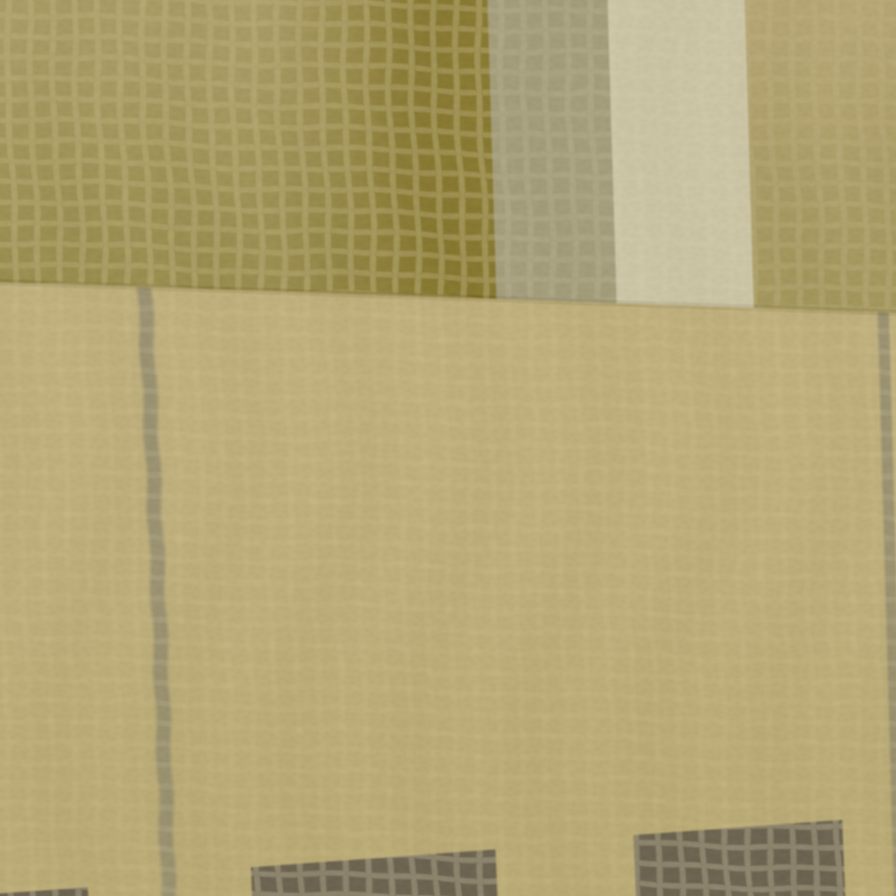
Give the GLSL for this pattern, as a three.js fragment shader.

```glsl
// A pale wall seen through a woven screen: olive, grey and cream bands above,
// two seams and a row of dark windows below. Slanted edge masks layer the
// shapes; warped repeats draw the threads, cellular noise adds the grain.
#define SOFT 0.0022
#define THREADS 40.0
#define THREAD_WIDTH 0.13
#define LEAN 0.030
#define WARP 0.0016
#define GRAIN 0.022
#define WALL vec3(0.742, 0.682, 0.485)
#define OLIVE vec3(0.635, 0.580, 0.365)
#define DARK_OLIVE vec3(0.520, 0.460, 0.180)
#define GREY vec3(0.640, 0.612, 0.480)
#define CREAM vec3(0.790, 0.762, 0.640)
#define WINDOW vec3(0.425, 0.390, 0.315)

varying vec2 vUv;

float above(float edge, float v) {
  return smoothstep(edge - SOFT, edge + SOFT, v);
}

vec2 hash2(vec2 p) {
  vec2 q = vec2(dot(p, vec2(127.1, 311.7)), dot(p, vec2(269.5, 183.3)));
  return fract(sin(q) * 43758.5);
}

// Distance to the nearest scattered cell point
float cellular(vec2 p) {
  vec2 cell = floor(p);
  vec2 f = p - cell;
  float nearest = 2.0;
  for (int j = -1; j <= 1; j++) {
    for (int i = -1; i <= 1; i++) {
      vec2 o = vec2(float(i), float(j));
      nearest = min(nearest, length(o + hash2(cell + o) - f));
    }
  }
  return nearest;
}

// Slow bends of the cloth, from layered sines
vec2 bend(vec2 p) {
  return WARP * (sin(p.yx * 23.0 + vec2(0.0, 1.7))
    + 0.6 * sin(p.yx * 61.0 + p * 37.0));
}

// x: upright threads, y: level threads
vec2 threads(vec2 p) {
  vec2 q = p + bend(p) + vec2(LEAN * p.y, LEAN * p.x);
  vec2 d = abs(fract(q * vec2(THREADS, THREADS * 1.08)) - 0.5);
  return 1.0 - smoothstep(THREAD_WIDTH * 0.4, THREAD_WIDTH * 1.7, d);
}

float seam(float x, float center, float halfWidth) {
  return 1.0 - smoothstep(halfWidth * 0.5, halfWidth * 1.3, abs(x - center));
}

// Three windows, each narrower and higher than the one to its left
float windows(vec2 p) {
  float mask = 0.0;
  for (int k = 0; k < 3; k++) {
    float n = float(k);
    float right = 0.098 + 0.489 * n - 0.034 * n * n;
    float left = right - 0.313 + 0.040 * n;
    float top = 0.010 + 0.0465 * n - 0.0045 * n * n;
    top += 0.073 * (p.x - right);
    float x = p.x - 0.04 * (top - p.y);
    mask = max(mask, above(left, x) * above(x, right) * above(p.y, top));
  }
  return mask;
}

// Coloured bands behind the screen
vec3 upperBands(vec2 p, vec2 weave) {
  float x = p.x - LEAN * (1.0 - p.y);
  float low = smoothstep(1.0, 0.66, p.y);
  float mesh = max(weave.x, weave.y * 0.85);
  vec3 olive = mix(OLIVE + 0.025, OLIVE - vec3(0.035, 0.03, 0.055), low);
  vec3 c = mix(olive, DARK_OLIVE, smoothstep(0.28, 0.50, x) * 0.9);
  c = mix(c, vec3(0.735, 0.690, 0.490), mesh * 0.48);
  vec3 grey = mix(GREY, vec3(0.725, 0.700, 0.565), mesh * 0.38);
  c = mix(c, grey, above(0.544, x));
  c = mix(c, CREAM + 0.008 * mesh, above(0.678, x));
  vec3 tan1 = mix(vec3(0.710, 0.645, 0.455), vec3(0.640, 0.590, 0.365), low);
  tan1 = mix(tan1, vec3(0.745, 0.695, 0.515), mesh * 0.35);
  return mix(c, tan1, above(0.831, x));
}

// Plain wall, its seams and windows
vec3 lowerWall(vec2 p, vec2 weave) {
  vec3 c = mix(WALL - vec3(0.012, 0.010, 0.020), WALL + 0.008,
    smoothstep(0.0, 0.65, p.y));
  c += 0.010 * (weave.x + weave.y - 0.6);
  float drop = 0.68 - p.y;
  float wave = 0.0012 * sin(p.y * 70.0);
  float lines = seam(p.x, 0.161 + 0.052 * drop - 0.018 * drop * drop + wave, 0.009);
  lines = max(lines, seam(p.x, 0.985 + 0.028 * drop, 0.007));
  vec3 seamColor = vec3(0.575, 0.545, 0.430) + 0.04 * weave.y;
  c = mix(c, seamColor, lines * 0.82);
  vec3 glass = mix(WINDOW, vec3(0.640, 0.610, 0.510),
    max(weave.x, weave.y) * 0.58);
  return mix(c, glass, windows(p));
}

void main() {
  vec2 p = vUv;
  vec2 weave = threads(p);
  float eave = 0.685 - 0.034 * p.x;
  vec3 color = mix(lowerWall(p, weave), upperBands(p, weave), above(eave, p.y));
  // Thin shadow under the bands
  color -= 0.05 * seam(p.y, eave, 0.004);
  // Fibre grain and faint long streaks
  color += GRAIN * (cellular(p * vec2(105.0, 150.0)) - 0.48);
  color += 0.004 * sin(p.x * 47.0 + 2.0 * sin(p.y * 9.0));
  gl_FragColor = vec4(color, 1.0);
}
```
